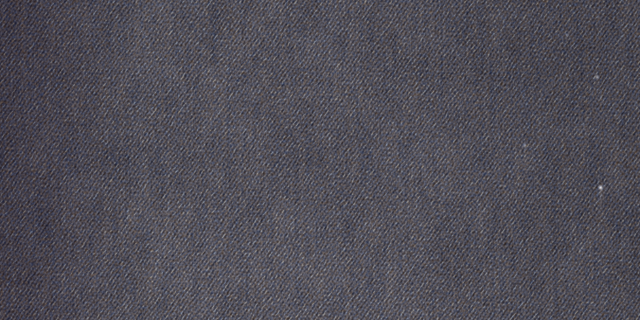
A WebGL 2 fragment shader for this texture:

```glsl
#version 300 es
precision highp float;

uniform vec2 u_resolution;
out vec4 fragColor;

const float TAU = 6.2831853;

float hash(vec2 cell) {
  vec3 q = fract(vec3(cell.xyx) * vec3(0.1031, 0.1030, 0.0973));
  q += dot(q, q.yzx + 33.33);
  return fract((q.x + q.y) * q.z);
}

float cornerSlope(vec2 cell, vec2 offset) {
  float angle = TAU * hash(cell);
  return dot(vec2(cos(angle), sin(angle)), offset);
}

float gradientNoise(vec2 p) {
  vec2 cell = floor(p);
  vec2 f = p - cell;
  vec2 w = f * f * f * (f * (f * 6.0 - 15.0) + 10.0);
  vec2 e = vec2(1.0, 0.0);
  float low = mix(cornerSlope(cell, f), cornerSlope(cell + e.xy, f - e.xy), w.x);
  float high = mix(cornerSlope(cell + e.yx, f - e.yx), cornerSlope(cell + e.xx, f - e.xx), w.x);
  return mix(low, high, w.y);
}

// Coordinates across and along the diagonal ribs, in rib counts
vec2 twillSpace(vec2 p, float ribs, float lean) {
  float wobble = 0.5 * gradientNoise(p * vec2(16.0, 10.0) + 5.0);
  return vec2((p.x - lean * p.y) * ribs + wobble, p.y * ribs);
}

// Uneven lighting: dim left edge, gentle falloff to the right
float lighting(vec2 uv) {
  float left = smoothstep(-0.05, 0.27, uv.x);
  float right = smoothstep(0.5, 1.05, uv.x);
  return 0.80 + 0.28 * left - 0.14 * right - 0.06 * uv.y;
}

// Small bright tuft with a faint thread hanging below it
float lint(vec2 d, float size) {
  float tuft = exp(-dot(d, d) / (size * size));
  float fibre = exp(-pow(d.x / (size * 0.6), 2.0));
  fibre *= smoothstep(-0.06, -0.01, d.y) * (1.0 - smoothstep(-0.01, 0.01, d.y));
  return tuft + 0.16 * fibre;
}

float scatteredLint(vec2 uv, float aspect) {
  float total = 0.0;
  for (int i = 0; i < 4; i++) {
    float id = float(i);
    vec2 spot = vec2(mix(0.78, 0.95, hash(vec2(id, 7.3))),
                     mix(0.38, 0.94, fract(0.06 + id * 0.618)));
    float strength = 0.6 / (1.0 + id * 0.8);
    vec2 d = (uv - spot) * vec2(aspect, 1.0);
    total += strength * lint(d, mix(0.005, 0.007, hash(vec2(id, 2.9))));
  }
  return total;
}

void main() {
  vec2 uv = gl_FragCoord.xy / u_resolution;
  float aspect = u_resolution.x / u_resolution.y;
  vec2 p = vec2(uv.x * aspect, uv.y);

  // Diagonal ribs broken into short stitches
  vec2 twill = twillSpace(p, 74.0, 0.70);
  float crest = 0.5 + 0.5 * cos(TAU * twill.x);
  float stitch = gradientNoise(twill * vec2(1.2, 1.15) + 17.0);
  float grain = gradientNoise(p * vec2(151.0, 137.0) + 41.0);
  float rib = (crest - 0.5) * (0.096 + 0.14 * stitch);
  float glint = crest * crest * smoothstep(0.08, 0.5, stitch + 0.6 * grain);

  // Vertical yarn streaks and broad patches
  float streak = gradientNoise(p * vec2(62.0, 5.0));
  float patches = gradientNoise(p * vec2(5.0, 3.0) + 9.0)
                + gradientNoise(p * vec2(17.0, 11.0) + 23.0)
                + gradientNoise(p * vec2(37.0, 29.0) + 57.0);
  float tone = 0.309 + rib + 0.065 * glint + 0.145 * grain
             + 0.030 * streak + 0.026 * patches;
  tone *= lighting(uv);

  // Threads drift between blue and brown
  float thread = gradientNoise(twill * vec2(1.7, 1.2) + 73.0);
  float speck = gradientNoise(p * 117.0 + 131.0);
  float tint = thread + 0.7 * speck + 0.25 * streak;
  vec3 colour = tone + vec3(0.003, -0.006, 0.029);
  colour += tint * vec3(0.044, -0.004, -0.076);
  colour += glint * vec3(0.000, 0.014, -0.004);
  colour.g -= 0.008 * (1.0 - smoothstep(0.0, 0.25, uv.x));

  colour += scatteredLint(uv, aspect) * vec3(0.92, 0.97, 1.0);
  fragColor = vec4(clamp(colour, 0.0, 1.0), 1.0);
}
```
